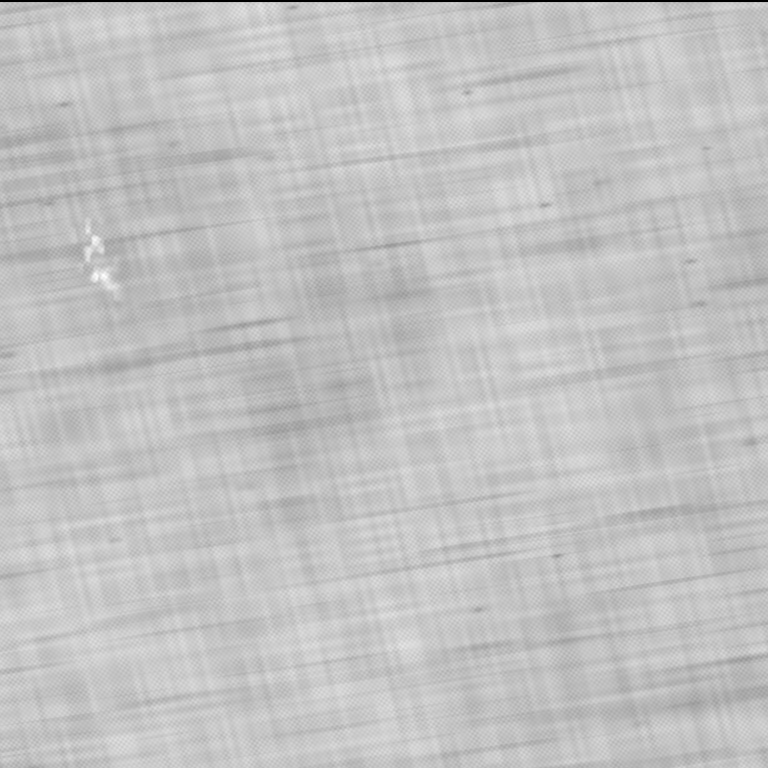
Reproduce this texture procedurally as a Shadertoy shader.

```glsl
const float BASE_GREY = 0.768;
const float WEFT_ANGLE = 0.145;
const float WARP_LEAN = 0.08;
const float THREADS = 150.0;
const float WEAVE_DEPTH = 0.032;
const float CLOUD_DEPTH = 0.075;
const float BLOTCH_DEPTH = 0.05;
const float WEFT_DEPTH = 0.075;
const float WARP_DEPTH = 0.06;
const float STREAK_DEPTH = 0.085;
const float SLUB_DEPTH = 0.13;
const float SLUB_CHANCE = 0.32;
const vec2 SLUB_GRID = vec2(7.0, 10.0);
const vec2 FLAW_CENTER = vec2(0.128, 0.66);
const vec2 FLAW_SIZE = vec2(0.02, 0.05);
const vec2 FOLD_CENTER = vec2(0.96, 0.09);
const float BORDER = 0.0028;

float hash(vec2 p) {
    vec3 q = fract(p.xyx * 0.1031);
    q += dot(q, q.yzx + 33.33);
    return fract((q.x + q.y) * q.z);
}

float noise(vec2 p) {
    vec2 cell = floor(p), f = fract(p);
    f = f * f * (3.0 - 2.0 * f);
    float low = mix(hash(cell), hash(cell + vec2(1, 0)), f.x);
    float high = mix(hash(cell + vec2(0, 1)), hash(cell + vec2(1, 1)), f.x);
    return mix(low, high, f.y);
}

// Noise centred on zero
float signedNoise(vec2 p) {
    return noise(p) - 0.5;
}

// Crossing threads, each crossing with its own strength
float weave(vec2 p, float pixel) {
    vec2 phase = 6.2832 * THREADS * p;
    float crossing = sin(phase.x) * sin(phase.y);
    float strength = 0.5 + noise(p * THREADS * 0.5);
    float fade = 1.0 - smoothstep(0.32, 0.5, THREADS * pixel);
    return crossing * strength * fade;
}

// Long thin dark weft threads, broken up along their length
float streaks(vec2 p) {
    float thick = smoothstep(0.68, 0.97, noise(p * vec2(4.5, 105.0) + 31.0));
    float fine = smoothstep(0.7, 1.0, noise(p * vec2(9.0, 170.0) + 77.0));
    float presence = 0.35 + 0.9 * noise(p * vec2(2.5, 9.0) + 5.0);
    return (thick + 0.5 * fine) * presence;
}

// Scattered short thick spots lying along the weft
float slubs(vec2 p) {
    vec2 cell = floor(p * SLUB_GRID);
    float shade = 0.0;
    for (int y = -1; y <= 1; y++) {
        for (int x = -1; x <= 1; x++) {
            vec2 id = cell + vec2(x, y);
            vec2 center = id + vec2(hash(id + 11.0), hash(id + 47.0));
            vec2 d = p - center / SLUB_GRID;
            float size = mix(0.6, 1.3, hash(id + 83.0));
            d /= vec2(0.011, 0.0042) * size;
            float ragged = 0.5 + noise(p * 130.0);
            float here = step(hash(id + 19.0), SLUB_CHANCE);
            shade += here * ragged * exp(-dot(d, d)) * (1.4 - 0.7 * size);
        }
    }
    return shade;
}

// Bright frayed patch with a shaded rim
float flaw(vec2 uv) {
    vec2 d = uv - FLAW_CENTER;
    d.x += 0.25 * d.y;
    float mask = exp(-dot(d / FLAW_SIZE, d / FLAW_SIZE));
    float fibres = smoothstep(0.45, 0.9, noise(uv * vec2(105.0, 80.0)));
    vec2 core = (d - vec2(0.004, -0.018)) / vec2(0.010, 0.018);
    float glow = exp(-dot(core, core)) * noise(uv * 75.0 + 9.0);
    vec2 rim = d / (FLAW_SIZE * vec2(2.6, 1.3));
    return 0.3 * mask * fibres + 0.3 * glow - 0.035 * exp(-dot(rim, rim));
}

// Soft dark crease with a sharper lower side
float fold(vec2 p, vec2 center) {
    vec2 d = p - center;
    float width = d.y > 0.0 ? 0.035 : 0.012;
    return exp(-d.x * d.x / 0.025 - d.y * d.y / (width * width));
}

mat2 rotation(float a) {
    return mat2(cos(a), -sin(a), sin(a), cos(a));
}

void mainImage(out vec4 fragColor, in vec2 fragCoord) {
    float pixel = 1.0 / iResolution.y;
    vec2 uv = fragCoord * pixel;
    mat2 toWeft = rotation(WEFT_ANGLE);
    vec2 cloth = toWeft * uv;
    vec2 threads = cloth + vec2(WARP_LEAN * cloth.y, 0.0);
    threads.y += 0.004 * signedNoise(uv * 5.0);

    // Uneven light and soft blotches, stretched along the warp
    float grey = BASE_GREY;
    grey += CLOUD_DEPTH * signedNoise(rotation(-0.45) * uv * vec2(5.0, 3.0) + 3.0);
    grey += BLOTCH_DEPTH * signedNoise(threads * vec2(20.0, 11.0) + 17.0);

    // Thread structure
    grey += WEFT_DEPTH * signedNoise(threads * vec2(11.0, 120.0));
    grey += WARP_DEPTH * signedNoise(threads * vec2(130.0, 14.0));
    grey += WEAVE_DEPTH * weave(threads, pixel);

    // Defects
    grey -= STREAK_DEPTH * streaks(threads);
    grey -= SLUB_DEPTH * slubs(cloth);
    grey -= 0.08 * fold(cloth, toWeft * FOLD_CENTER);
    grey += flaw(uv);

    // Thin black border along the top
    grey *= smoothstep(-0.5 * pixel, 0.5 * pixel, 1.0 - BORDER - uv.y);
    fragColor = vec4(vec3(clamp(grey, 0.0, 1.0)), 1.0);
}
```
